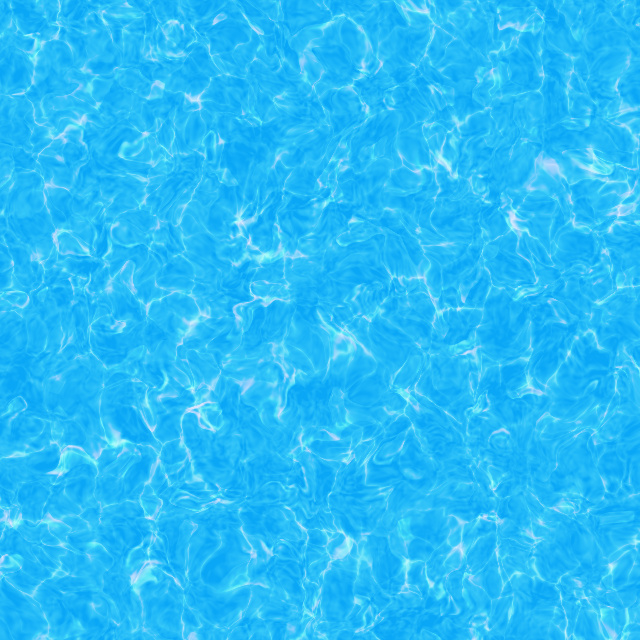
Reproduce this texture procedurally as a WebGL 2 fragment shader.

```glsl
#version 300 es
precision highp float;

uniform vec2 u_resolution;
out vec4 fragColor;

const vec3 DEEP = vec3(0.04, 0.655, 0.965);
const vec3 WATER = vec3(0.13, 0.725, 0.97);
const vec3 SHALLOW = vec3(0.22, 0.785, 0.975);
const vec3 PALE = vec3(0.44, 0.85, 0.975);
const vec3 GLINT = vec3(0.74, 0.94, 0.985);
const vec3 LILAC_SHIFT = vec3(0.12, -0.05, 0.01);

const vec2 NET_SCALE = vec2(13.0, 9.5);
const vec2 FINE_NET_SCALE = vec2(25.0, 20.0);
const float FOLD_SCALE = 15.0;
const float CURL_SCALE = 30.0;
const float FACET_SCALE = 20.0;
const float RIPPLE_RATE = 25.0;
const float BASE_LIGHT = 0.12;

vec2 hash2(vec2 p) {
    vec3 q = fract(p.xyx * vec3(0.1031, 0.1030, 0.0973));
    q += dot(q, q.yzx + 33.33);
    return fract((q.xx + q.yz) * q.zy);
}

// Gradient noise, roughly -0.7 to 0.7
float cornerSlope(vec2 cell, vec2 offset) {
    return dot(hash2(cell) * 2.0 - 1.0, offset);
}

float noise(vec2 p) {
    vec2 i = floor(p), f = fract(p);
    vec2 u = f * f * f * (f * (f * 6.0 - 15.0) + 10.0);
    vec2 e = vec2(1.0, 0.0);
    float low = mix(cornerSlope(i, f), cornerSlope(i + e, f - e), u.x);
    float high = mix(cornerSlope(i + e.yx, f - e.yx), cornerSlope(i + 1.0, f - 1.0), u.x);
    return 1.3 * mix(low, high, u.y);
}

vec2 swirl(vec2 p, float scale, float amount) {
    vec2 q = p * scale;
    return p + amount * vec2(noise(q + 17.3), noise(q + vec2(61.7, 38.1)));
}

// Gap between the two nearest cell centres; zero on cell borders
float cellBorder(vec2 p) {
    vec2 cell = floor(p), f = fract(p);
    float nearest = 8.0, second = 8.0;
    for (int y = -1; y <= 1; y++) {
        for (int x = -1; x <= 1; x++) {
            vec2 o = vec2(x, y);
            float d = length(o + 0.08 + 0.84 * hash2(cell + o) - f);
            second = min(second, max(nearest, d));
            nearest = min(nearest, d);
        }
    }
    return second - nearest;
}

vec3 waterColor(float t) {
    vec3 c = mix(DEEP, WATER, clamp(t / 0.25, 0.0, 1.0));
    c = mix(c, SHALLOW, clamp((t - 0.25) / 0.23, 0.0, 1.0));
    c = mix(c, PALE, clamp((t - 0.48) / 0.18, 0.0, 1.0));
    return mix(c, GLINT, clamp((t - 0.66) / 0.4, 0.0, 1.0));
}

void main() {
    vec2 p = gl_FragCoord.xy / min(u_resolution.x, u_resolution.y);

    // Refraction at several sizes
    vec2 w = swirl(p, 5.0, 0.03);
    w = swirl(w, 14.0, 0.02);
    w = swirl(w, 38.0, 0.008);
    vec2 shimmer = swirl(w, 95.0, 0.0045);
    vec2 bent = swirl(swirl(w + 3.7, 12.0, 0.025), 34.0, 0.009);
    bent = swirl(bent, 90.0, 0.0025);

    // Bright caustic nets
    float border = cellBorder(shimmer * NET_SCALE);
    float netPower = 0.35 + 0.65 * smoothstep(-0.35, 0.35, noise(p * 8.0 + 9.1));
    float core = exp(-border / 0.055) * netPower;
    float halo = exp(-border / 0.2) * netPower;
    float fineBorder = cellBorder(bent * FINE_NET_SCALE);
    float fineNet = exp(-fineBorder / 0.09) * smoothstep(-0.25, 0.35, noise(p * 11.0 + 41.0));

    // Curling folds in two sizes
    float foldField = noise(bent * FOLD_SCALE + 23.0);
    float fold = exp(-abs(foldField) / 0.045) * smoothstep(-0.25, 0.3, noise(w * 12.0 + 71.0));
    float curlField = noise(swirl(bent, 26.0, 0.01) * CURL_SCALE + 12.0);
    float curl = exp(-abs(curlField) / 0.07) * smoothstep(-0.2, 0.3, noise(w * 14.0 + 33.0));

    // Glassy facets, crisp outside and fading inward, with contour ripples
    float facetField = noise(bent * FACET_SCALE + 5.0);
    float facet = smoothstep(0.06, 0.10, facetField) * (1.0 - 0.6 * smoothstep(0.10, 0.45, facetField));
    facet *= 0.3 + 0.7 * smoothstep(-0.25, 0.25, noise(p * 12.0 + 27.0));
    float phase = (facetField + 0.7 * foldField) * RIPPLE_RATE;
    float ripple = sin(phase) * (1.0 - smoothstep(1.4, 3.1, fwidth(phase)));
    float rippleArea = 0.35 + 0.65 * smoothstep(-0.15, 0.3, noise(p * 10.0 + 88.0));

    // Fine sparkle on the surface
    float sparkle = 0.20 * noise(bent * 52.0 + 7.0) + 0.20 * noise(shimmer * 105.0);
    sparkle += 0.12 * noise(w * 175.0 + 19.0);

    // Total light
    float light = BASE_LIGHT + 0.08 * noise(p * 3.5 + 2.0) + 0.20 * noise(w * 17.0 + 50.0);
    light += 0.10 * halo + 0.42 * core + 0.34 * fineNet + 0.26 * fold + 0.26 * curl;
    light += facet * (0.27 + 0.16 * ripple * rippleArea) + 0.08 * ripple * rippleArea;
    light += sparkle * (0.7 + 0.6 * rippleArea);

    // Faint lilac and aqua dispersion
    float spectrum = sin(phase * 0.5 + 6.0 * noise(p * 10.0));
    float dispersion = smoothstep(0.35, 0.7, light) * (0.45 + 0.55 * facet);
    vec3 color = waterColor(light) + LILAC_SHIFT * spectrum * dispersion;

    fragColor = vec4(clamp(color, 0.0, 1.0), 1.0);
}
```
